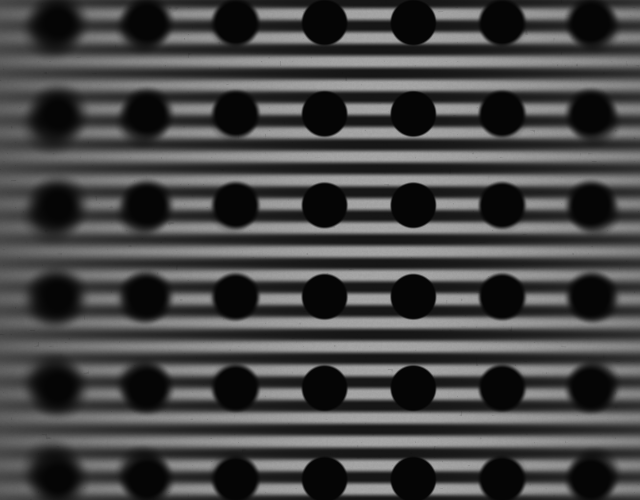
Write a Shadertoy shader that draws this pattern.

```glsl
// Grid of black discs over horizontal grey bars, going out of focus to both sides
#define DOT_PITCH vec2(0.1775, 0.1827)
#define DOT_ORIGIN vec2(0.1167, 0.0453)
#define DOT_COUNT vec2(7.0, 6.0)
#define DOT_RADIUS 0.0452
#define BAR_PITCH 0.0475
#define BAR_PHASE 0.0283
#define FOCUS_X 0.76
#define BLUR_GROWTH 0.055
#define BAR_DARK 0.085
#define BAR_LIGHT 0.645
#define DOT_TONE 0.018
#define GRAIN 0.035

float hash(vec2 p) {
    vec3 q = fract(vec3(p.xyx) * 0.1031);
    q += dot(q, q.yzx + 33.33);
    return fract((q.x + q.y) * q.z);
}

float valueNoise(vec2 p) {
    vec2 cell = floor(p), f = fract(p);
    f = f * f * (3.0 - 2.0 * f);
    return mix(mix(hash(cell), hash(cell + vec2(1, 0)), f.x),
               mix(hash(cell + vec2(0, 1)), hash(cell + vec2(1, 1)), f.x), f.y);
}

float softDisc(vec2 p, float radius, float blur) {
    return 1.0 - smoothstep(radius - blur, radius + blur, length(p));
}

// Bars lose contrast and sharpness with defocus
float bars(vec2 p, float defocus) {
    float wave = 0.5 + 0.5 * cos(6.28319 * (p.y - BAR_PHASE) / BAR_PITCH);
    float crisp = smoothstep(0.08, 0.92, wave);
    float profile = mix(crisp, wave, smoothstep(0.0, 0.5, defocus));
    float contrast = max(1.0 - 1.4 * defocus * defocus, 0.12);
    float tone = mix(BAR_DARK, BAR_LIGHT, mix(0.5, profile, contrast));
    return tone * (1.0 - 0.18 * defocus * defocus);
}

// Each disc has a sharp core and a fainter ghost that drifts outward
float discLight(vec2 p, float pixel) {
    vec2 id = clamp(round((p - DOT_ORIGIN) / DOT_PITCH), vec2(0), DOT_COUNT - 1.0);
    vec2 center = DOT_ORIGIN + id * DOT_PITCH;
    float side = center.x - FOCUS_X;
    float defocus = abs(side);
    float blur = max(0.0025 + BLUR_GROWTH * defocus * defocus, pixel);
    vec2 drift = vec2(0.02 * side, 0.032 * defocus * cos(0.75 * id.y - 0.9));
    float core = softDisc(p - center, DOT_RADIUS, blur);
    float ghost = softDisc(p - center - drift, DOT_RADIUS, blur);
    ghost *= 0.72 * smoothstep(0.12, 0.6, defocus);
    return (1.0 - core) * (1.0 - ghost);
}

void mainImage(out vec4 fragColor, in vec2 fragCoord) {
    vec2 p = fragCoord / iResolution.y;
    p.y = 1.0 - p.y;
    float defocus = abs(p.x - FOCUS_X);

    // Fine grain and sparse dust on the lit ground
    float grain = valueNoise(p * 400.0) - 0.5;
    float dust = smoothstep(0.93, 1.0, valueNoise(p * 130.0 + 17.0));
    float ground = bars(p, defocus) * (1.0 + GRAIN * grain - 0.12 * dust);

    float tone = mix(DOT_TONE, ground, discLight(p, 1.0 / iResolution.y));
    fragColor = vec4(vec3(tone), 1.0);
}
```
